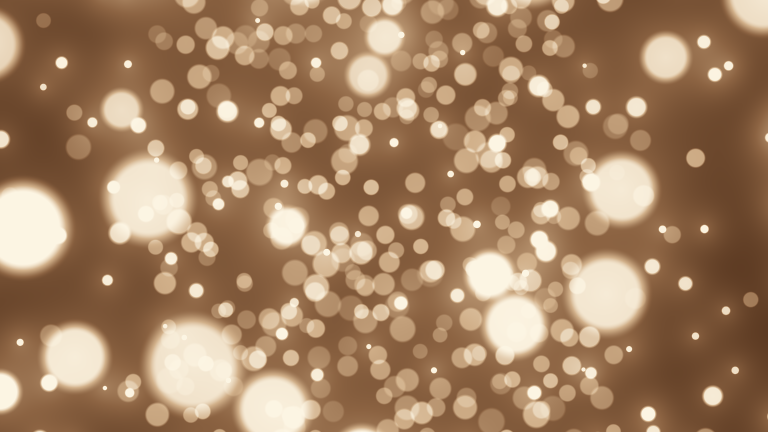
Give the GLSL for this background, as a WebGL 1 fragment shader.

```glsl
precision highp float;

// Warm sepia bokeh: translucent discs crowd the middle of a brown haze, with
// small sparks and large soft lights around them. Each layer is a jittered
// grid of glowing discs, screened together and coloured by one tone ramp.

uniform vec2 u_resolution;

struct Layer {
    float cell;      // grid spacing, in canvas heights
    float seed;
    float presence;  // chance that a cell holds a light
    float centring;  // 0 = spread everywhere, 1 = kept to the middle band
    vec2 radius;     // smallest, largest
    vec2 opacity;    // faintest, strongest
    float softness;  // edge blur as a fraction of the radius
    float glow;      // halo strength
};

vec4 hash4(vec2 cell, float seed) {
    vec4 phase = vec4(dot(cell, vec2(127.1, 311.7)),
                      dot(cell, vec2(269.5, 183.3)),
                      dot(cell, vec2(419.2, 371.9)),
                      dot(cell, vec2(97.3, 157.9)));
    return fract(sin(phase + seed * 17.31) * 43758.54);
}

float disc(float dist, float radius, float blur) {
    return 1.0 - smoothstep(radius - blur, radius + blur, dist);
}

// Halo that fades to zero at the given reach
float halo(float dist, float reach) {
    float falloff = max(1.0 - dist / reach, 0.0);
    return falloff * falloff * falloff;
}

// 1 inside the crowded middle of the canvas, 0 near its sides
float middleBand(float x) {
    return smoothstep(0.15, 0.27, x) * (1.0 - smoothstep(0.72, 0.85, x));
}

// Slow layered sines, about -1 to 1
float drift(vec2 p) {
    return 0.6 * sin(p.x * 5.3 + 1.7 * sin(p.y * 4.1 + 0.8))
         + 0.4 * sin(p.y * 7.9 - p.x * 3.7 + 2.0);
}

// Fraction of darkness left after screening every light of a layer
float darkness(vec2 p, Layer layer, float aspect, float pixel) {
    vec2 home = floor(p / layer.cell);
    float remaining = 1.0;
    for (int j = -1; j <= 1; j++) {
        for (int i = -1; i <= 1; i++) {
            vec2 cell = home + vec2(float(i), float(j));
            vec4 rnd = hash4(cell, layer.seed);
            vec2 centre = (cell + rnd.xy) * layer.cell;

            float crowd = middleBand(centre.x / aspect)
                        * (0.85 + 0.35 * drift(centre * 2.3)) + 0.04;
            float chance = layer.presence * mix(1.0, crowd, layer.centring);
            float lit = step(hash4(cell, layer.seed + 5.7).x, chance);

            float dist = length(p - centre);
            float radius = mix(layer.radius.x, layer.radius.y, rnd.z * sqrt(rnd.z));
            float opacity = mix(layer.opacity.x, layer.opacity.y, rnd.w);
            float blur = max(radius * layer.softness, 0.7 * pixel);
            float body = disc(dist, radius, blur) * opacity;
            float aura = halo(dist, layer.cell) * layer.glow * opacity;
            remaining *= 1.0 - lit * (1.0 - (1.0 - body) * (1.0 - aura));
        }
    }
    return remaining;
}

// Brown to cream; the tone equals the red level
vec3 sepia(float tone) {
    vec3 shadow = vec3(0.34, 0.21, 0.12);
    vec3 brown = vec3(0.55, 0.39, 0.26);
    vec3 tan = vec3(0.82, 0.69, 0.54);
    vec3 cream = vec3(0.99, 0.96, 0.89);
    vec3 colour = mix(shadow, brown, clamp((tone - 0.34) / 0.21, 0.0, 1.0));
    colour = mix(colour, tan, clamp((tone - 0.55) / 0.27, 0.0, 1.0));
    return mix(colour, cream, clamp((tone - 0.82) / 0.17, 0.0, 1.0));
}

void main() {
    float pixel = 1.0 / u_resolution.y;
    float aspect = u_resolution.x * pixel;
    vec2 p = gl_FragCoord.xy * pixel;

    // Brown haze, darker towards the sides
    float side = abs(p.x / aspect - 0.5) * 2.0;
    float haze = 0.49 - 0.11 * smoothstep(0.3, 1.0, side) + 0.025 * drift(p);

    // Crowded translucent discs
    float dark = 1.0 - haze;
    for (int k = 0; k < 3; k++) {
        Layer crowd = Layer(0.075, 3.0 + float(k) * 2.3, 0.66, 1.0,
                            vec2(0.017, 0.031), vec2(0.2, 0.72), 0.13, 0.03);
        dark *= darkness(p, crowd, aspect, pixel);
    }

    // Large soft lights, then small bright sparks
    Layer lights = Layer(0.28, 11.0, 0.62, 0.0,
                         vec2(0.042, 0.108), vec2(0.75, 1.0), 0.22, 0.5);
    Layer sparks = Layer(0.14, 23.0, 0.85, 0.0,
                         vec2(0.005, 0.025), vec2(0.85, 1.0), 0.2, 0.28);
    dark *= darkness(p, lights, aspect, pixel);
    dark *= darkness(p, sparks, aspect, pixel);

    gl_FragColor = vec4(sepia(1.0 - dark), 1.0);
}
```
